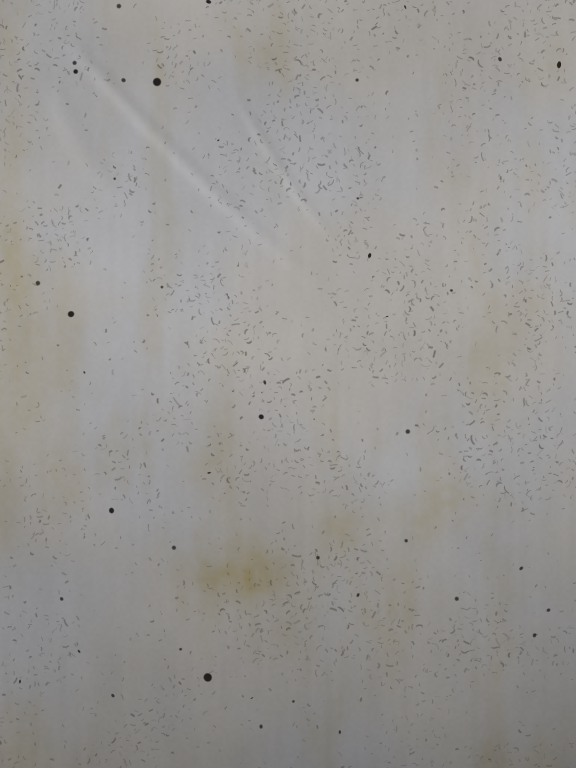
Reproduce this texture procedurally as a Shadertoy shader.

```glsl
// A worn, softly lit pale sheet: broad uneven shading, diagonal creases and
// ochre stains, covered by clumps of tiny curled fibres and a few dark pits.
// Shading comes from value noise; marks are distance shapes in jittered cells.

const vec3 PAPER_WARM = vec3(1.0, 0.982, 0.958);
const vec3 PAPER_COOL = vec3(0.995, 0.992, 1.006);
const vec3 OCHRE_LOSS = vec3(0.035, 0.055, 0.125);
const vec3 FIBRE_DARK = vec3(0.25, 0.235, 0.215);
const vec3 PIT_DARK = vec3(0.09, 0.08, 0.075);

float hash(vec2 p) {
    vec3 q = fract(vec3(p.xyx) * 0.1031);
    q += dot(q, q.yzx + 33.33);
    return fract((q.x + q.y) * q.z);
}

float noise(vec2 p) {
    vec2 i = floor(p), f = fract(p);
    f = f * f * (3.0 - 2.0 * f);
    return mix(mix(hash(i), hash(i + vec2(1, 0)), f.x),
               mix(hash(i + vec2(0, 1)), hash(i + vec2(1, 1)), f.x), f.y);
}

float fbm(vec2 p) {
    float sum = 0.0, amp = 0.5;
    for (int i = 0; i < 4; i++) {
        sum += amp * noise(p);
        p = mat2(1.6, 1.2, -1.2, 1.6) * p + 7.3;
        amp *= 0.5;
    }
    return sum / 0.9375;
}

mat2 rotation(float a) {
    return mat2(cos(a), sin(a), -sin(a), cos(a));
}

float cover(float d, float soft) {
    return 1.0 - smoothstep(-soft, soft, d);
}

// Short bent fibres, one per cell, kept where the density is high.
float fibres(vec2 p, float size, float density, float soft, float seed) {
    vec2 g = rotation(seed) * p / size + seed * 17.0;
    vec2 id = floor(g);
    float r = hash(id + seed), bend = hash(id + 31.7) - 0.5;
    vec2 jitter = vec2(hash(id + 11.3), hash(id + 23.9)) - 0.5;
    vec2 q = rotation(6.283 * hash(id + 5.1)) * (fract(g) - 0.5 - 0.3 * jitter);
    q.y += bend * (4.5 * q.x * q.x - 0.15);
    float halfLength = mix(0.04, 0.32, r * r + 0.3 * hash(id + 47.0));
    q.x -= clamp(q.x, -halfLength, halfLength);
    float width = mix(0.0002, 0.0012, pow(hash(id + 61.0), 3.0));
    float strength = mix(0.3, 0.9, hash(id + 73.0));
    return strength * step(r, density) * cover(length(q) * size - width, soft);
}

// Sparse round or slightly stretched pits.
float pits(vec2 p, float size, float chance, float radius, float soft) {
    vec2 g = p / size + 3.7, id = floor(g);
    vec2 jitter = vec2(hash(id + 2.4), hash(id + 8.6)) - 0.5;
    vec2 q = rotation(3.14 * hash(id + 4.2)) * (fract(g) - 0.5 - 0.7 * jitter) * size;
    q.y *= 1.0 + 1.2 * pow(hash(id + 9.5), 3.0);
    float r = radius * mix(0.5, 1.0, hash(id + 6.8));
    return step(hash(id + 14.0), chance) * cover(length(q) - r, soft);
}

// Lit ridge with a shaded flank, fading at both ends.
float crease(vec2 p, vec2 a, vec2 b, float width) {
    vec2 dir = normalize(b - a);
    float along = dot(p - a, dir) / length(b - a);
    float side = dot(p - a, vec2(-dir.y, dir.x)) / width;
    side += 1.5 * sin(along * 3.14);
    float fade = smoothstep(0.0, 0.2, along) * (1.0 - smoothstep(0.5, 1.0, along));
    return fade * (exp(-side * side) - 0.7 * exp(-pow(side - 1.8, 2.0)));
}

float blot(vec2 p, vec2 centre, vec2 radius) {
    vec2 q = (p - centre) / radius;
    return exp(-dot(q, q));
}

void mainImage(out vec4 fragColor, in vec2 fragCoord) {
    vec2 p = fragCoord / iResolution.y;
    float soft = max(1.0 / iResolution.y, 0.0013);
    float broad = fbm(p * 4.0 + 1.7);
    float cloud = fbm(p * 9.0 + 12.0);

    // Falling light, soft undulations and creases
    float light = 0.66 - 0.32 * pow(max(0.72 - p.y, 0.0), 1.6);
    light -= 0.04 * smoothstep(0.75, 1.0, p.y);
    light += 0.07 * (broad - 0.5) + 0.03 * (cloud - 0.5);
    light -= 0.03 * smoothstep(0.55, 0.75, p.x) * (1.0 - p.y);
    light += 0.035 * crease(p, vec2(0.06, 0.97), vec2(0.45, 0.59), 0.008);
    light += 0.03 * crease(p, vec2(0.30, 0.88), vec2(0.46, 0.65), 0.006);
    light += 0.018 * crease(p, vec2(0.05, 0.91), vec2(0.18, 0.70), 0.012);
    light += 0.012 * (noise(p * vec2(110.0, 9.0)) - 0.5);
    light += 0.012 * (noise(p * 260.0) - 0.5);
    vec3 color = light * mix(PAPER_COOL, PAPER_WARM, smoothstep(0.3, 0.65, fbm(p * 5.0 + 31.0)));

    // Ochre stains with ragged edges
    vec2 w = p + 0.05 * (vec2(cloud, fbm(p * 11.0 + 5.0)) - 0.5);
    float stain = blot(w, vec2(0.31, 0.26), vec2(0.06, 0.035));
    stain += 0.5 * blot(w, vec2(0.27, 0.40), vec2(0.025, 0.05));
    stain += 0.4 * blot(w, vec2(0.58, 0.34), vec2(0.07, 0.03));
    stain += 0.4 * blot(w, vec2(0.46, 0.31), vec2(0.04, 0.03));
    stain += 0.4 * blot(w, vec2(0.21, 0.91), vec2(0.010, 0.05));
    stain += 0.45 * blot(w, vec2(0.01, 0.75), vec2(0.025, 0.22));
    stain += 0.35 * smoothstep(0.55, 0.8, fbm(p * vec2(14.0, 5.0) + 40.0));
    color -= OCHRE_LOSS * stain * (0.7 + 0.6 * noise(p * 90.0));

    // Clumped fibres at several scales
    float clump = smoothstep(0.36, 0.72, fbm(p * 13.0 + 60.0));
    float fibre = 0.0;
    for (int i = 0; i < 5; i++) {
        float k = float(i);
        fibre = max(fibre, fibres(p, 0.012 + 0.004 * k, 0.06 + 0.6 * clump, soft, 1.3 + k * 0.9));
    }
    color = mix(color, FIBRE_DARK, 0.65 * fibre);

    // Dark pits, large and small
    float pit = max(pits(p, 0.13, 0.3, 0.0055, soft), 0.8 * pits(p + 0.31, 0.06, 0.2, 0.0028, soft));
    color = mix(color, PIT_DARK, 0.9 * pit);

    fragColor = vec4(clamp(color, 0.0, 1.0), 1.0);
}
```
